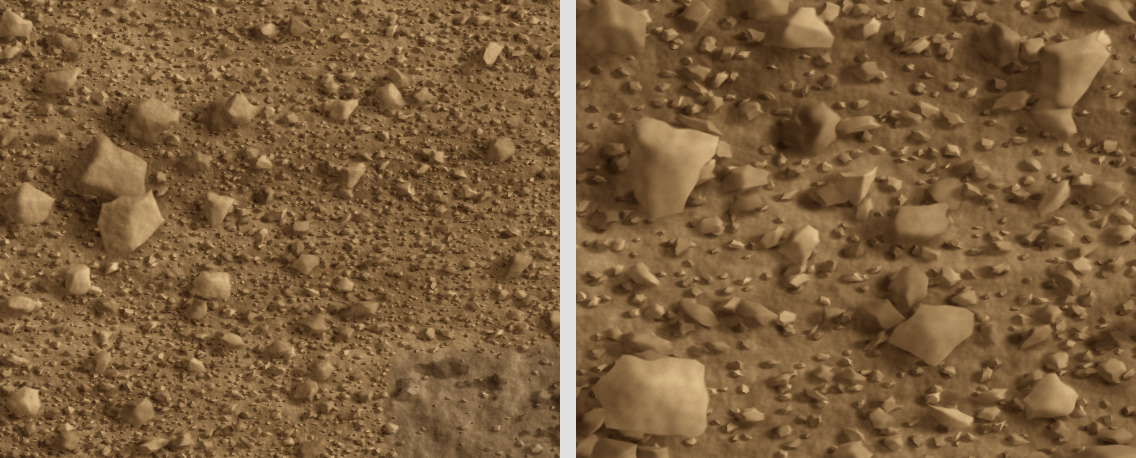
Left: the whole. Right: its middle third, enlarged.
A Shadertoy shader for this texture:

```glsl
const float TAU = 6.2831853;
const vec3 SUN = vec3(0.76, 0.36, 0.54);

float hash(vec2 p) {
    vec3 h = fract(vec3(p.xyx) * 0.1031);
    h += dot(h, h.yzx + 33.33);
    return fract((h.x + h.y) * h.z);
}

float noise(vec2 p) {
    vec2 cell = floor(p), f = fract(p);
    f = f * f * (3.0 - 2.0 * f);
    return mix(mix(hash(cell), hash(cell + vec2(1, 0)), f.x),
               mix(hash(cell + vec2(0, 1)), hash(cell + vec2(1, 1)), f.x), f.y);
}

float fbm(vec2 p) {
    float sum = 0.0, gain = 0.5;
    for (int i = 0; i < 5; i++) {
        sum += gain * noise(p);
        p = mat2(0.8, 0.6, -0.6, 0.8) * p * 2.07 + 17.3;
        gain *= 0.5;
    }
    return sum;
}

// Slope of a rough surface towards the sun
float relief(vec2 p, float scale) {
    return fbm(p * scale) - fbm(p * scale + SUN.xy * 0.35);
}

// Bare, smoother slab in the lower right corner
float slabMask(vec2 p) {
    vec2 q = p + 0.07 * (vec2(fbm(p * 9.0), fbm(p * 9.0 + 40.0)) - 0.5);
    return smoothstep(0.84, 0.88, q.x) * smoothstep(0.26, 0.22, q.y);
}

// Faceted stone with its cast shadow, laid over the tone below it
float addRock(float tone, vec2 offset, float size, float aspect, float seed) {
    vec2 shadowPos = (offset / size + vec2(0.5, 0.24)) / vec2(1.2, aspect * 1.1);
    tone *= 1.0 - 0.36 * smoothstep(1.15, 0.5, length(shadowPos));

    float angle = mix(-0.5, 0.8, hash(vec2(seed, 3.0)));
    mat2 turn = mat2(cos(angle), sin(angle), -sin(angle), cos(angle));
    vec2 q = (offset * turn) / (size * vec2(1.0, aspect));
    if (length(q) > 1.7) return tone;
    q += 0.16 * (vec2(noise(q * 2.5 + seed), noise(q * 2.5 + seed + 50.0)) - 0.5);

    vec2 tilt = vec2(hash(vec2(seed, 5.0)), hash(vec2(seed, 7.0))) - 0.5;
    vec3 normal = normalize(vec3(-tilt, 1.0)) * exp(-13.0 * (0.42 + dot(q, tilt)));
    float edge = 9.0;
    for (int i = 0; i < 7; i++) {
        vec2 id = vec2(seed, float(i) * 11.0 + 20.0);
        float a = (float(i) + 0.8 * hash(id)) * TAU / 7.0;
        vec2 dir = vec2(cos(a), sin(a));
        float inside = mix(0.6, 1.05, hash(id + 1.7)) - dot(q, dir);
        float slope = mix(0.4, 1.8, hash(id + 4.1));
        normal += normalize(vec3(dir * slope, 1.0)) * exp(-13.0 * inside * slope);
        edge = min(edge, inside);
    }
    float light = max(dot(normalize(normal), vec3(SUN.xy * turn, SUN.z)), 0.0);
    float albedo = mix(0.8, 1.08, hash(vec2(seed, 9.0)));
    float stone = (0.34 + 0.47 * light) * albedo;
    stone += 0.3 * relief(offset + seed, 45.0);
    float blur = 1.3 / (iResolution.y * size * aspect);
    return mix(tone, stone, smoothstep(-blur, blur, edge));
}

// One size class of stones, jittered on a grid
float scatterRocks(float tone, vec2 p, float cellSize, float density, float seed) {
    vec2 home = floor(p / cellSize);
    for (int y = 1; y >= -1; y--)
    for (int x = -1; x <= 1; x++) {
        vec2 cell = home + vec2(x, y);
        vec2 key = cell + seed * 31.0;
        vec2 jitter = vec2(hash(key + 0.3), hash(key + 7.9));
        vec2 center = (cell + mix(vec2(0.12), vec2(0.88), jitter)) * cellSize;
        float cover = density * mix(0.45, 1.45, noise(center * 9.0 + seed));
        cover *= 1.0 - 0.9 * slabMask(center);
        cover *= 1.0 - 0.45 * smoothstep(0.38, 0.1, length(center - vec2(0.2, 0.6)));
        if (hash(key + 13.1) > cover) continue;
        float size = cellSize * mix(0.2, 0.5, hash(key + 21.7));
        float aspect = mix(0.38, 0.85, hash(key + 29.3));
        tone = addRock(tone, p - center, size, aspect, hash(key + 37.1) * 97.0);
    }
    return tone;
}

// Loose group of boulders on a spiral
float addBoulders(float tone, vec2 p) {
    for (int i = 0; i < 10; i++) {
        float n = float(i), a = n * 2.4 + 2.6;
        vec2 center = vec2(0.25, 0.62) + 0.1 * sqrt(n) * vec2(1.2 * cos(a), sin(a));
        float size = mix(0.115, 0.045, smoothstep(-0.5, 5.0, n + hash(vec2(n, 2.0))));
        tone = addRock(tone, p - center, size, 0.82, n * 5.3 + 2.0);
    }
    return tone;
}

void mainImage(out vec4 fragColor, in vec2 fragCoord) {
    vec2 p = fragCoord / iResolution.y;

    // Sand with broad mounds, level streaks and fine grit
    float sand = 0.5 + 0.24 * (fbm(p * vec2(4.0, 8.0)) - 0.48);
    sand += 0.16 * (fbm(p * vec2(18.0, 42.0) + 5.0) - 0.48);
    sand += 0.36 * relief(p * vec2(0.7, 1.3), 28.0) + 0.3 * relief(p, 105.0);

    // Pitted slab
    float pits = smoothstep(0.56, 0.68, fbm(p * vec2(17.0, 25.0) + 8.0));
    float slab = 0.5 + 0.55 * relief(p, 18.0) + 0.25 * relief(p, 75.0) - 0.17 * pits;
    float slabCover = slabMask(p);
    float tone = mix(sand, slab, slabCover);

    // Stones from grit to boulders
    tone = scatterRocks(tone, p, 0.0135, 0.62, 1.0);
    tone = scatterRocks(tone, p, 0.024, 0.72, 2.0);
    tone = scatterRocks(tone, p, 0.043, 0.62, 3.0);
    tone = scatterRocks(tone, p, 0.09, 0.4, 4.0);
    tone = addBoulders(tone, p);

    // Uneven wash of light, then an ochre ramp, greyer on the slab
    tone *= 1.0 + 0.3 * (fbm(p * vec2(3.0, 5.0) + 60.0) - 0.48);
    tone = clamp(tone + 0.015, 0.1, 0.9);
    vec3 ochre = vec3(1.0, 0.879, 0.689) * pow(vec3(tone), vec3(1.0, 1.216, 1.534));
    fragColor = vec4(mix(ochre, vec3(dot(ochre, vec3(0.333))), 0.12 * slabCover), 1.0);
}
```
